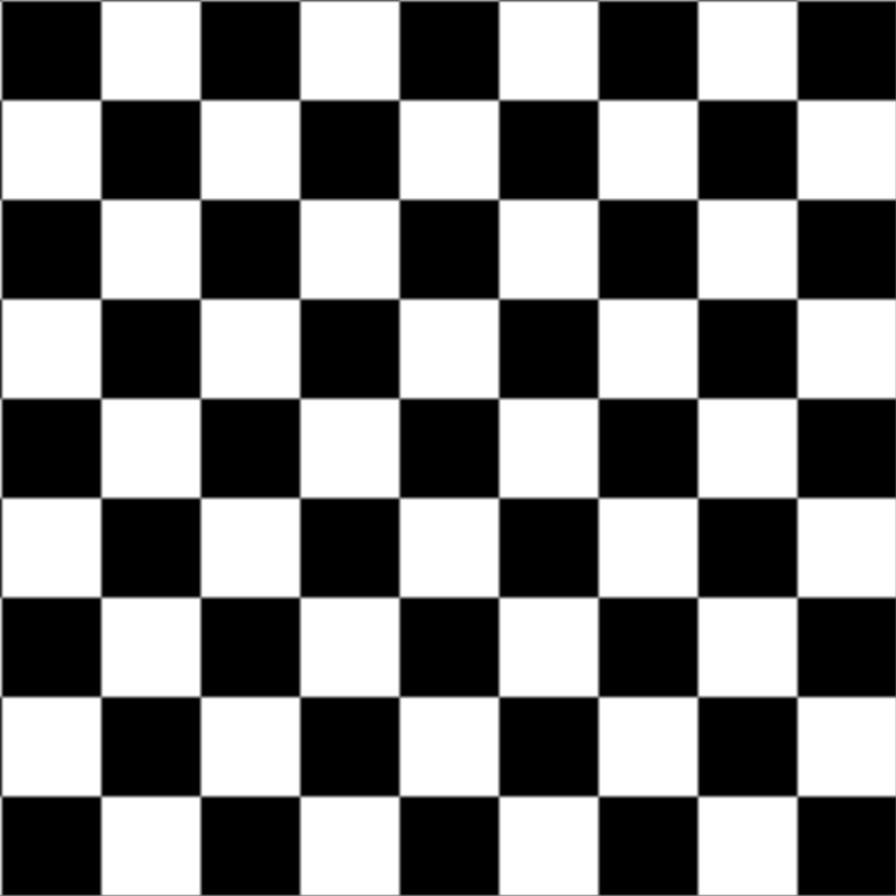
Give the GLSL for this pattern, as a three.js fragment shader.

```glsl
// Black and white checkerboard, nine cells across and nine down, black in the corners.
// Each axis gives a soft signed wave that flips at every cell edge; the product of
// the two waves makes the checks, with thin grey seams where they meet.

#define PITCH 0.111                    // side of one cell
#define MARGIN vec2(0.0021, 0.0010)    // first edge, from the left and from the top
#define SEAM_HALF_WIDTH 0.0031         // half the width of the grey ramp
#define BLACK vec3(0.0)
#define WHITE vec3(1.0)

varying vec2 vUv;

// +1 in even cells, -1 in odd cells, with a smooth ramp across each edge.
vec2 softSquareWave(vec2 cell) {
  vec2 edge = floor(cell + 0.5);
  vec2 fromEdge = (cell - edge) * PITCH;
  vec2 flip = 1.0 - 2.0 * mod(edge, 2.0);
  vec2 ramp = 2.0 * smoothstep(-SEAM_HALF_WIDTH, SEAM_HALF_WIDTH, fromEdge) - 1.0;
  return flip * ramp;
}

void main() {
  // Cell coordinates, counted from the upper left corner.
  vec2 cell = (vec2(vUv.x, 1.0 - vUv.y) - MARGIN) / PITCH;

  // Equal signs give black, opposite signs give white.
  vec2 wave = softSquareWave(cell);
  float whiteness = 0.5 - 0.5 * wave.x * wave.y;

  gl_FragColor = vec4(mix(BLACK, WHITE, whiteness), 1.0);
}
```
